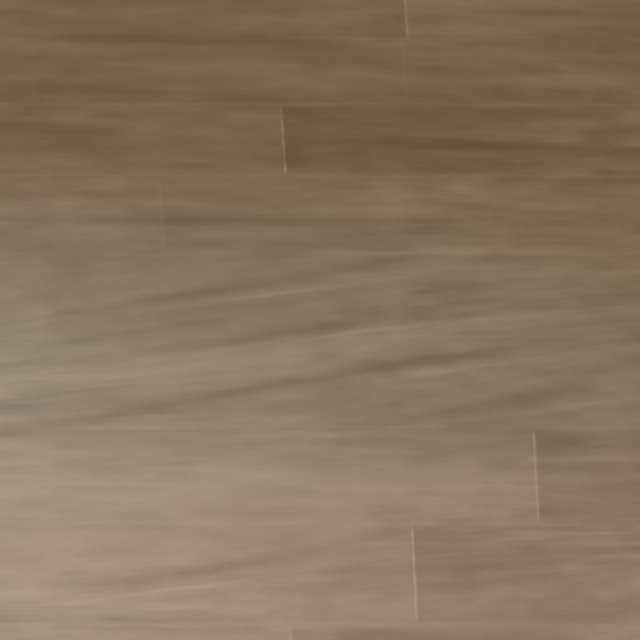
Write a Shadertoy shader that draws this texture.

```glsl
// Pale wood floor seen at a slight slant: plank rows widen toward the viewer.
// Stretched noise makes the grain, tapered streaks make the dark veins,
// and a smooth light gradient brightens the lower left.

const vec3 SHADE_WOOD = vec3(0.422, 0.356, 0.250);
const vec3 LIGHT_WOOD = vec3(0.662, 0.600, 0.528);
const vec3 COOL_SHEEN = vec3(0.006, 0.024, 0.038);

float hash(vec2 p) {
    p = fract(p * vec2(0.1031, 0.1137));
    p += dot(p, p.yx + 33.33);
    return fract((p.x + p.y) * p.x * 17.3);
}

float noise(vec2 p) {
    vec2 cell = floor(p);
    vec2 f = fract(p);
    f = f * f * (3.0 - 2.0 * f);
    float low = mix(hash(cell), hash(cell + vec2(1, 0)), f.x);
    float high = mix(hash(cell + vec2(0, 1)), hash(cell + vec2(1, 1)), f.x);
    return mix(low, high, f.y);
}

float fbm(vec2 p) {
    float sum = 0.0;
    float weight = 0.5;
    for (int i = 0; i < 4; i++) {
        sum += weight * (noise(p) - 0.5);
        p = p * 2.03 + vec2(17.7, 41.3);
        weight *= 0.5;
    }
    return sum;
}

float bell(float x, float width) {
    return exp(-x * x / (width * width));
}

// Tapered vein through a centre; positive slope rises to the right
float streak(vec2 p, vec2 centre, float slope, float halfLength, float width) {
    vec2 d = p - centre;
    float taper = bell(d.x, halfLength);
    return taper * bell(d.y + slope * d.x, width * (0.5 + 0.5 * taper));
}

// Continuous row number, from the quadratic spacing of the rows
float rowCoordinate(float depth) {
    const float spacing = 0.098;
    const float growth = 0.0047;
    float root = sqrt(spacing * spacing + 4.0 * growth * (depth - 0.06));
    return (root - spacing) / (2.0 * growth);
}

// Grain follows a slope that varies with depth
float grain(vec2 p) {
    float slope = -0.02 + 0.16 * bell(p.y - 0.54, 0.13) + 0.11 * bell(p.y - 0.89, 0.08);
    vec2 q = vec2(p.x, p.y + slope * (p.x - 0.5));
    q.y += 0.007 * (noise(q * vec2(3.0, 6.0)) - 0.5);
    float broad = fbm(q * vec2(1.5, 20.0) + 5.0);
    float fine = fbm(q * vec2(7.0, 75.0) + 60.0);
    float mottle = fbm(p * vec2(18.0, 55.0) + 90.0);
    float patchy = 0.7 + 0.6 * noise(p * vec2(3.0, 7.0) + 31.0);
    return 0.105 * broad + patchy * (0.068 * fine + 0.058 * mottle);
}

float veins(vec2 p) {
    float tone = 0.0;
    p.y += 0.008 * (noise(p * vec2(3.0, 7.0)) - 0.5) + 0.008 * fbm(p * vec2(14.0, 34.0));
    for (int i = 0; i < 4; i++) {
        // Parallel diagonal veins, each with a pale lower edge
        float n = float(i);
        vec2 centre = vec2(0.345, 0.452) + n * vec2(0.145, 0.06);
        tone -= 0.046 * streak(p, centre, 0.16, 0.25, 0.011);
        tone += 0.030 * streak(p, centre + vec2(0.10, 0.006), 0.14, 0.11, 0.004);
    }
    for (int i = 0; i < 2; i++) {
        // Long veins at the lower left
        vec2 centre = vec2(0.175, 0.65) + float(i) * vec2(0.135, 0.24);
        tone -= 0.046 * streak(p, centre, 0.18, 0.27, 0.011);
        tone += 0.034 * float(i) * streak(p, centre + vec2(0.0, 0.023), 0.14, 0.18, 0.004);
    }
    for (int i = 0; i < 3; i++) {
        // Nearly level veins in the far planks
        float n = float(i);
        vec2 centre = vec2(0.25 + 0.5 * mod(n, 2.0), 0.06 + 0.198 * n - 0.028 * n * n);
        tone -= 0.045 * streak(p, centre, -0.02, 0.28, 0.009);
    }
    return tone;
}

// Staggered end joints, faint row seams and tone steps between planks
float planks(vec2 p) {
    float coordinate = rowCoordinate(p.y);
    float row = floor(coordinate);
    float f = coordinate - row;
    float inside = smoothstep(0.0, 0.10, f) * smoothstep(1.0, 0.90, f);
    float jointX = mod(0.633 - 0.19 * max(row, 0.0), 1.155) + 0.008 * (f - 0.5);
    bool worn = row == 0.0 || row == 2.0 || row == 3.0;
    float strength = worn ? 0.15 : 1.0;
    float d = p.x - jointX;
    float right = smoothstep(-0.0015, 0.0015, d) * exp(-max(d, 0.0) * 4.0);
    float tone = (row < 0.0 ? 0.028 : -0.040) * right * strength;
    tone += 0.060 * strength * bell(d, 0.0024) * (0.5 + noise(vec2(f * 9.0, row + 5.0)));
    tone += 0.008 * (hash(vec2(row + 9.0, 3.0)) - 0.5);
    float seam = 0.020 * bell(min(f, 1.0 - f), 0.025) * noise(vec2(p.x * 5.0, row + 4.0));
    return tone * inside + seam;
}

void mainImage(out vec4 fragColor, in vec2 fragCoord) {
    vec2 uv = fragCoord / iResolution.xy;
    vec2 p = vec2(uv.x, 1.0 - uv.y);
    float nearness = mix(p.y, smoothstep(0.05, 0.95, p.y), 0.5);
    float light = 0.06 + nearness * mix(0.92, 0.50, p.x);
    vec3 color = mix(SHADE_WOOD, LIGHT_WOOD, light);
    color += COOL_SHEEN * bell(p.y - 0.54, 0.18) * (1.0 - 0.7 * p.x);
    float tone = grain(p) + veins(p) + planks(p);
    color += tone * vec3(1.0, 0.98, 0.92);
    fragColor = vec4(clamp(color, 0.0, 1.0), 1.0);
}
```
